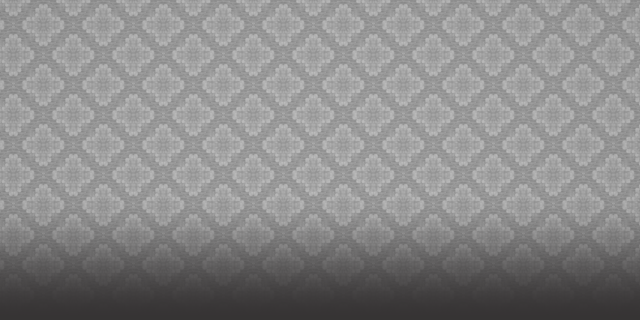
A WebGL 1 fragment shader for this pattern:

```glsl
precision highp float;
// Grey damask wallpaper: staggered four-lobed rosettes with bright petals, fading to dark below.

uniform vec2 u_resolution;

// Layout, in canvas heights
const float PERIOD = 0.1875;
const vec2 ORIGIN = vec2(0.1354, 0.7344);

// Rosette, in periods
const float LOBE_OFFSET = 0.20;
const float LOBE_RADIUS = 0.120;
const float CORE_RADIUS = 0.26;
const float PETAL_ARC = 0.116;
const vec2 PETAL_SIZE = vec2(0.040, 0.037);
const float PETAL_FIRST = 0.34;
const float PETAL_STEP = 0.75;
const float LACE_SCALE = 21.0;
const vec2 STITCH_SCALE = vec2(9.0, 23.0);

// Tones
const float GROUND_TONE = 0.588;
const float ROSETTE_TONE = 0.640;
const float PETAL_TONE = 0.712;
const float LACE_DEPTH = 0.10;
const float STITCH_DEPTH = 0.12;
const float WEAVE_DEPTH = 0.012;
const vec3 DARK_COLOR = vec3(0.212, 0.202, 0.204);
const float FADE_TOP = 0.39;
const float VIGNETTE = 0.045;

vec2 hash2(vec2 p) {
  vec2 h = vec2(dot(p, vec2(127.1, 311.7)), dot(p, vec2(269.5, 183.3)));
  return fract(sin(h) * 43758.5);
}

// Distance to the nearest scattered point
float cellular(vec2 p) {
  vec2 cell = floor(p);
  float nearest = 2.0;
  for (int j = -1; j <= 1; j++) {
    for (int i = -1; i <= 1; i++) {
      vec2 c = cell + vec2(float(i), float(j));
      nearest = min(nearest, length(c + 0.15 + 0.7 * hash2(c) - p));
    }
  }
  return nearest;
}

// Offset from the nearest centre of the staggered lattice
vec2 latticeOffset(vec2 q) {
  vec2 a = fract(q + 0.5) - 0.5;
  vec2 b = fract(q) - 0.5;
  return dot(a, a) < dot(b, b) ? a : b;
}

float fill(float d, float px) {
  return 1.0 - smoothstep(-0.6 * px, 0.6 * px, d);
}

// Petals around the lobe tip, in the folded octant
float petalDistance(vec2 f) {
  float d = 1.0;
  for (int i = 0; i < 3; i++) {
    float angle = PETAL_FIRST + PETAL_STEP * float(i);
    vec2 dir = vec2(cos(angle), sin(angle));
    vec2 v = f - vec2(LOBE_OFFSET, 0.0) - PETAL_ARC * dir;
    vec2 local = vec2(dot(v, dir), dot(v, vec2(-dir.y, dir.x)));
    float size = 1.0 - 0.16 * float(i);
    d = min(d, (length(local / (PETAL_SIZE * size)) - 1.0) * PETAL_SIZE.y);
  }
  return d;
}

void main() {
  vec2 uv = gl_FragCoord.xy / u_resolution.y;
  float px = 1.0 / (u_resolution.y * PERIOD);
  vec2 q = (uv - ORIGIN) / PERIOD;
  vec2 p = latticeOffset(q);

  // Fold into one octant for fourfold mirror symmetry
  vec2 f = abs(p);
  f = f.x > f.y ? f : f.yx;
  float radius = length(f);
  float angle = atan(f.y, f.x + 0.0001);

  // Lobed body with a ragged edge, lace and fine ribs
  float lace = cellular(f * LACE_SCALE);
  float lobe = length(f - vec2(LOBE_OFFSET, 0.0)) - LOBE_RADIUS;
  float edge = min(lobe, radius - CORE_RADIUS) + 0.05 * (lace - 0.4);
  float body = fill(edge, 2.5 * px);
  float ribs = cos(angle * 16.0) * smoothstep(0.03, 0.12, radius);
  float inside = ROSETTE_TONE + LACE_DEPTH * (0.42 - lace) + 0.016 * ribs;
  inside -= 0.035 * (1.0 - smoothstep(0.03, 0.17, radius));

  // Ground of short broken stitches, with a dotted diamond in each gap
  float stitch = cellular(abs(p) * STITCH_SCALE + 3.0);
  float ground = GROUND_TONE + STITCH_DEPTH * (stitch - 0.42);
  vec2 gap = vec2(0.5 - f.x, f.y);
  float diamond = abs(gap.x + gap.y - 0.10) - 0.014;
  ground += 0.02 * fill(diamond, px) * smoothstep(0.2, 0.5, lace);

  float tone = mix(ground, inside + 0.3 * STITCH_DEPTH * (stitch - 0.42), body);
  tone += WEAVE_DEPTH * sin(q.y * 100.53) * (0.6 + 0.4 * sin(q.x * 62.83));

  // Petals, broken up by the lace
  float petalTone = PETAL_TONE + 0.7 * LACE_DEPTH * (0.42 - lace);
  tone = mix(tone, petalTone, 0.85 * fill(petalDistance(f), 1.2 * px));

  // Soft vignette, then the dark fade along the foot
  vec2 side = (gl_FragCoord.xy / u_resolution - vec2(0.5, 0.62)) * 2.0;
  tone *= 1.015 - VIGNETTE * dot(side, side);
  float fade = smoothstep(0.0, FADE_TOP, uv.y);
  gl_FragColor = vec4(mix(DARK_COLOR, vec3(tone), fade), 1.0);
}
```
